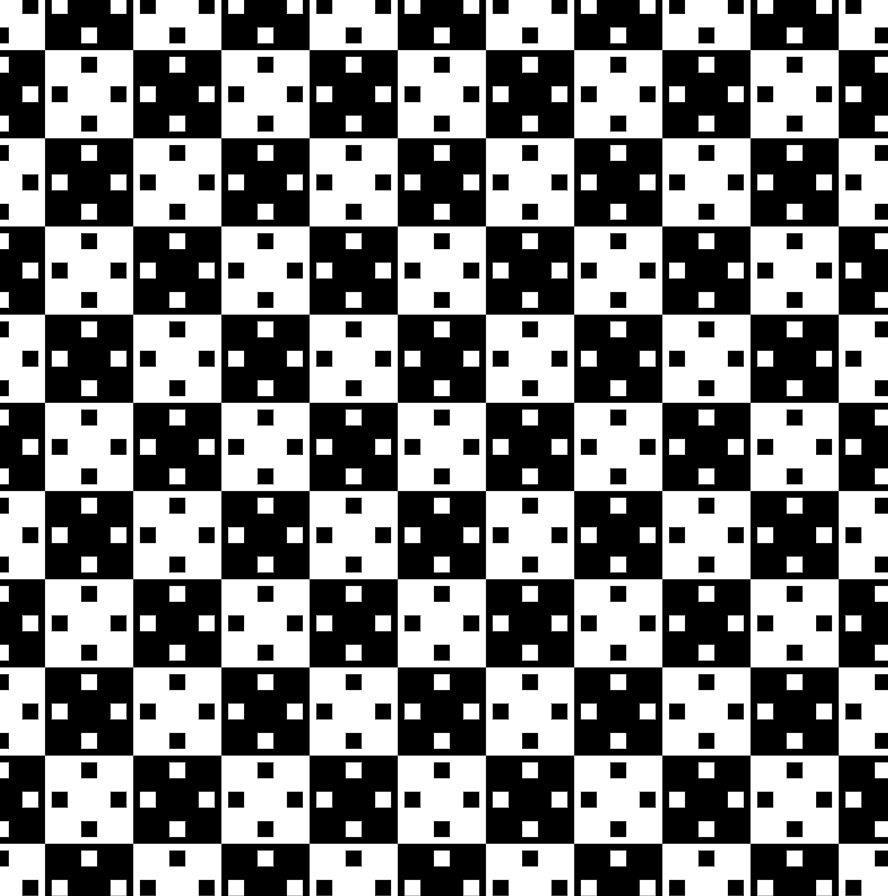
A Shadertoy shader for this pattern:

```glsl
const float CELLS_DOWN = 10.16;                 // checker cells per canvas height
const vec2 CENTER_SHIFT = vec2(-0.024, 0.012);  // middle cell offset, in cells
const float INSET_DISTANCE = 1.0 / 3.0;         // cell centre to inset centre
const float INSET_HALF = 0.09;                  // half side of an inset square
const float EDGE_PIXELS = 1.2;                  // width of the smoothed edges
const vec3 DARK = vec3(0.0);
const vec3 LIGHT = vec3(1.0);

// Signed distance to a square of the given half side
float squareDistance(vec2 p, float halfSide) {
    vec2 d = abs(p) - halfSide;
    return length(max(d, 0.0)) + min(max(d.x, d.y), 0.0);
}

// Smooth sign: -1 to 1 across one edge width
float softSign(float d, float edge) {
    return clamp(2.0 * d / edge, -1.0, 1.0);
}

// Alternating sign per cell, +1 in the light cells
float checker(vec2 p, float edge) {
    vec2 wave = abs(mod(p, 2.0) - 1.0) - 0.5;
    return softSign(wave.x, edge) * softSign(wave.y, edge);
}

// Four insets per cell, folded onto one: -1 inside, +1 outside
float insets(vec2 p, float edge) {
    vec2 q = abs(fract(p + 0.5) - 0.5);
    q = vec2(max(q.x, q.y), min(q.x, q.y));
    return softSign(squareDistance(q - vec2(INSET_DISTANCE, 0.0), INSET_HALF), edge);
}

void mainImage(out vec4 fragColor, in vec2 fragCoord) {
    float cellsPerPixel = CELLS_DOWN / iResolution.y;
    vec2 p = (fragCoord - 0.5 * iResolution.xy) * cellsPerPixel - CENTER_SHIFT;
    float edge = EDGE_PIXELS * cellsPerPixel;

    // Insets invert the tone of the cell they sit in
    float tone = checker(p, edge) * insets(p, edge);
    fragColor = vec4(mix(DARK, LIGHT, 0.5 + 0.5 * tone), 1.0);
}
```
